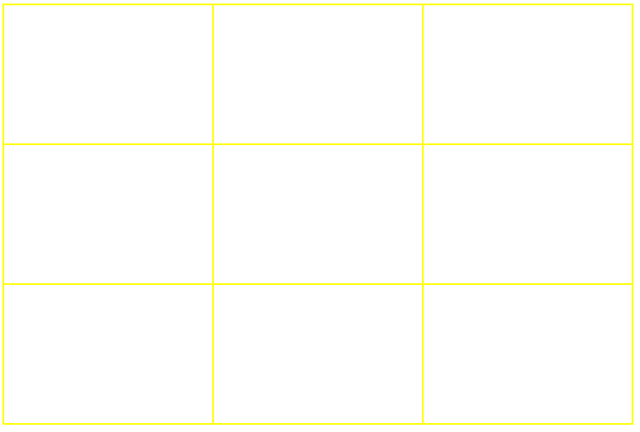
A Shadertoy shader for this pattern:

```glsl
// A ruled sheet: a three by three grid of wide cells in thin yellow lines on white.
// Each point is measured to its nearest vertical and horizontal rule, whose
// indices are clamped so that the grid ends cleanly inside the margins.

#define CELLS vec2(3.0, 3.0)             // repeats across and down
#define CELL_SIZE vec2(0.4855, 0.3237)   // in canvas heights
#define GRID_CORNER vec2(0.0077, 0.0187) // lower left crossing
#define LINE_WIDTH 0.0039
#define PAPER_COLOR vec3(1.0)
#define LINE_COLOR vec3(1.0, 1.0, 0.0)

// Signed distance to the rules, with square outer corners.
float gridDistance(vec2 p)
{
    vec2 nearestRule = clamp(round(p / CELL_SIZE), vec2(0.0), CELLS) * CELL_SIZE;
    vec2 toRule = abs(p - nearestRule);

    vec2 halfExtent = 0.5 * CELLS * CELL_SIZE;
    vec2 pastEnd = abs(p - halfExtent) - halfExtent;

    // A vertical rule ends in y, a horizontal one in x.
    vec2 rules = max(toRule, pastEnd.yx);
    return min(rules.x, rules.y) - 0.5 * LINE_WIDTH;
}

void mainImage(out vec4 fragColor, in vec2 fragCoord)
{
    float pixel = 1.0 / iResolution.y;
    vec2 p = fragCoord * pixel - GRID_CORNER;

    // One pixel wide ramp for smooth edges.
    float ink = clamp(0.5 - gridDistance(p) / pixel, 0.0, 1.0);
    fragColor = vec4(mix(PAPER_COLOR, LINE_COLOR, ink), 1.0);
}
```
